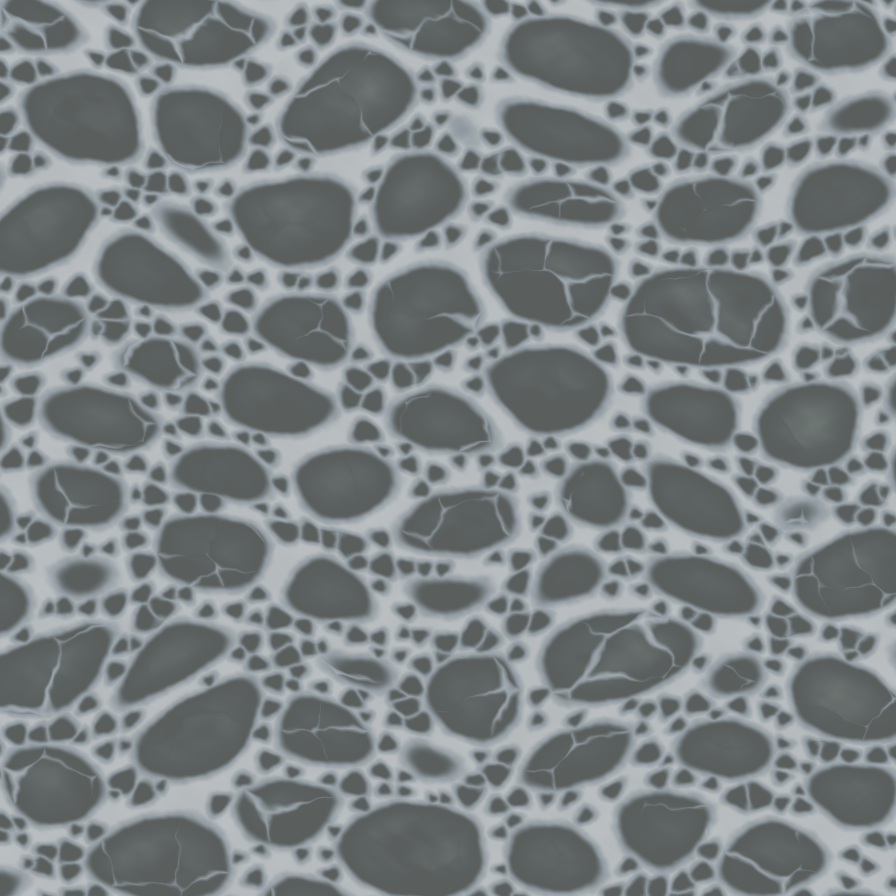
Reproduce this texture procedurally as a WebGL 1 fragment shader.

```glsl
precision highp float;
// Dark rounded stones set in pale mortar, with small pebbles filling the gaps.
// Stones are smoothed weighted Voronoi cells; finer cells give cracks and facets,
// and pebbles are scattered wherever the stones leave enough room.
uniform vec2 u_resolution;

vec3 hash3(vec2 c) {
  return fract(sin(vec3(dot(c, vec2(127.1, 311.7)), dot(c, vec2(269.5, 183.3)),
                        dot(c, vec2(419.2, 371.9)))) * 43758.5);
}

// Site position in xy, random id in z
vec3 site(vec2 cell) {
  vec3 h = hash3(cell);
  return vec3(cell + 0.12 + 0.76 * h.xy, h.z);
}

float power(vec3 s, vec2 q) {
  vec2 r = s.xy - q;
  return dot(r, r) - 0.35 * s.z;
}

// Layered sines, roughly -1 to 1
float waves(vec2 p) {
  return 0.5 * sin(p.x + 1.7 * sin(p.y * 0.8)) + 0.3 * sin(p.y * 1.9 - p.x * 0.7 + 2.0)
       + 0.2 * sin(p.x * 3.1 + p.y * 2.3 + sin(p.y * 4.0));
}

// Rounded distance to the cell border, cell id, offset from the site
vec4 cells(vec2 p, vec2 scale, float sharpness) {
  vec2 q = p * scale, home = floor(q), base = home;
  vec3 nearest = vec3(0.0);
  float best = 1000.0;
  for (int j = -1; j <= 1; j++)
    for (int i = -1; i <= 1; i++) {
      vec2 cell = base + vec2(float(i), float(j));
      vec3 s = site(cell);
      float w = power(s, q);
      if (w < best) { best = w; nearest = s; home = cell; }
    }
  float sum = 1e-9;
  for (int j = -2; j <= 2; j++)
    for (int i = -2; i <= 2; i++) {
      if (i == 0 && j == 0) continue;
      vec3 s = site(home + vec2(float(i), float(j)));
      float slope = max(length((s.xy - nearest.xy) * scale), 0.1);
      sum += exp(-sharpness * 0.5 * (power(s, q) - best) / slope);
    }
  return vec4(-log(sum) / sharpness, nearest.z, q - nearest.xy);
}

// Signed depth inside a stone, then id and offset
vec4 stone(vec2 p) {
  vec4 c = cells(p, vec2(7.0, 10.0), 60.0);
  c.x -= 0.006 + 0.007 * fract(c.y * 7.3);
  return c;
}

// Signed depth inside the nearest pebble, sized to the free gap
float pebbles(vec2 p) {
  const float GRID = 38.0;
  vec2 base = floor(p * GRID);
  float best = -1.0, second = -1.0;
  for (int j = -1; j <= 1; j++)
    for (int i = -1; i <= 1; i++) {
      vec2 cell = base + vec2(float(i), float(j));
      vec3 h = hash3(cell + 57.0);
      vec2 centre = (cell + 0.2 + 0.6 * h.xy) / GRID;
      vec2 d = p - centre;
      if (dot(d, d) > 0.0006) continue;
      float room = -stone(centre).x - 0.004;
      float radius = min(room, 0.005 + 0.009 * h.z);
      if (radius < 0.004) continue;
      float angle = atan(d.y, d.x + 1e-6);
      float lumpy = 1.0 + 0.12 * sin(3.0 * angle + 40.0 * h.x);
      float depth = radius - length(d * vec2(0.92, 1.08)) * lumpy;
      if (depth > best) { second = best; best = depth; }
      else second = max(second, depth);
    }
  return min(best, 0.5 * (best - second) - 0.002);
}

void main() {
  vec2 uv = gl_FragCoord.xy / u_resolution;

  // Bend the plane so stones tilt and their outlines wobble
  vec2 p = uv + 0.014 * vec2(sin(uv.y * 11.0 + 1.0), sin(uv.x * 13.0 + uv.y * 5.0));
  p += 0.0022 * vec2(waves(uv * 75.0), waves(uv.yx * 70.0 + 9.0));

  vec4 rock = stone(p);
  float depth = rock.x, light = 0.0, fissure = 0.0;
  if (depth > -0.004) {
    // Cracks taper in and out on some of the stones
    vec2 bent = p + 0.004 * vec2(waves(p.yx * 90.0), waves(p * 85.0 + 4.0));
    vec4 facet = cells(bent + 3.7, vec2(12.0, 15.0), 350.0);
    float width = 0.0008 + 0.0045 * waves(p * 27.0 + rock.y * 20.0);
    if (fract(rock.y * 13.7) < 0.5) width = -0.02;
    depth = min(depth, facet.x - width);
    fissure = smoothstep(0.003, 0.0005, facet.x);

    // Worn highlights on the upper faces
    float lit = 0.32 + 0.45 * waves(p * 48.0) + 0.5 * (facet.y - 0.5)
              + dot(rock.zw, vec2(-0.3, 0.7));
    light = smoothstep(0.005, 0.028, rock.x) * clamp(lit, 0.0, 1.0);
  }
  if (rock.x < 0.0) depth = max(depth, pebbles(p));

  // Mortar is bluish beside the stones and pale in the middle
  float grain = waves(uv * 190.0);
  vec3 mortar = mix(vec3(0.57, 0.61, 0.635), vec3(0.72, 0.738, 0.748),
                    smoothstep(-0.001, -0.0095, depth + 0.001 * grain));
  mortar += 0.012 * waves(uv * 60.0);

  vec3 face = mix(vec3(0.352, 0.372, 0.37), vec3(0.45, 0.485, 0.475), 0.75 * light);
  face += 0.012 * light * grain - 0.03 * fissure * light;

  gl_FragColor = vec4(mix(mortar, face, smoothstep(-0.0032, 0.0028, depth)), 1.0);
}
```
